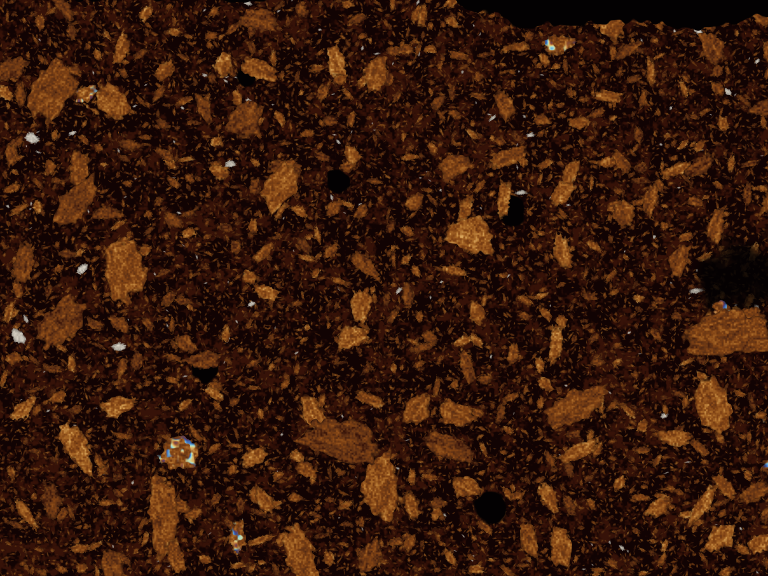
Write a WebGL 2 fragment shader that draws this texture.

```glsl
#version 300 es
precision highp float;

uniform vec2 u_resolution;
out vec4 fragColor;

// Lengths are in canvas heights
const int GRAIN_LAYERS = 5;
const float FINEST_CELL = 0.008;
const float CELL_GROWTH = 2.2;
const float GRAIN_CHANCE = 0.6;
const float PALE_CHANCE = 0.012;
const float MOSAIC_CHANCE = 0.06;
const float VOID_CELL = 0.25;
const float VOID_CHANCE = 0.4;
const vec3 MATRIX_DARK = vec3(0.065, 0.010, 0.010);
const vec3 MATRIX_RUST = vec3(0.21, 0.07, 0.03);
const vec3 UMBER = vec3(0.37, 0.19, 0.08);
const vec3 OCHRE = vec3(0.50, 0.26, 0.08);
const vec3 AMBER = vec3(0.65, 0.40, 0.15);
const vec3 CREAM = vec3(0.85, 0.65, 0.36);
const vec3 PALE = vec3(0.82, 0.79, 0.74);
const vec3 VOID_BLACK = vec3(0.010, 0.004, 0.008);

float hash(vec2 p) {
  vec3 q = fract(vec3(p.xyx) * 0.1031);
  q += dot(q, q.yzx + 33.33);
  return fract((q.x + q.y) * q.z);
}

float noise(vec2 p) {
  vec2 i = floor(p), f = fract(p);
  f = f * f * (3.0 - 2.0 * f);
  return mix(mix(hash(i), hash(i + vec2(1, 0)), f.x),
             mix(hash(i + vec2(0, 1)), hash(i + vec2(1, 1)), f.x), f.y);
}

vec3 grainRamp(float t) {
  vec3 c = mix(MATRIX_RUST, UMBER, clamp(t, 0.0, 1.0));
  c = mix(c, OCHRE, clamp(t - 1.0, 0.0, 1.0));
  c = mix(c, AMBER, clamp(t - 2.0, 0.0, 1.0));
  return mix(c, CREAM, clamp(t - 3.0, 0.0, 1.0));
}

// Irregular six-sided chip in units of its half size
float chipDistance(vec2 q, vec2 seed) {
  float d = -1.0;
  for (int i = 0; i < 6; i++) {
    vec2 k = seed + float(i) * vec2(7.3, 3.1);
    float a = (float(i) + 0.7 * (hash(k) - 0.5)) * 1.0472;
    d = max(d, dot(q, vec2(cos(a), sin(a))) - mix(0.72, 1.05, hash(k + 19.0)));
  }
  return d;
}

vec3 matrixColor(vec2 p) {
  float n = 0.4 * noise(p * 42.0) + 0.35 * noise(p * 130.0) + 0.25 * noise(p * 290.0);
  return mix(MATRIX_DARK, MATRIX_RUST, smoothstep(0.42, 0.70, n));
}

vec3 drawGrains(vec3 color, vec2 p, float cell, float layer, float px) {
  vec2 home = floor(p / cell);
  for (int k = 0; k < 9; k++) {
    vec2 id = home + vec2(k % 3 - 1, k / 3 - 1);
    vec2 seed = id + layer * vec2(71.0, 37.0) + 200.0;
    if (hash(seed) > GRAIN_CHANCE) continue;
    vec2 jitter = vec2(hash(seed + 11.5), hash(seed + 23.7));
    vec2 q = p - (id + mix(vec2(0.15), vec2(0.85), jitter)) * cell;
    float halfLength = cell * mix(0.19, 0.43, hash(seed + 31.3));
    if (length(q) > 1.7 * halfLength) continue;
    vec2 halfSize = halfLength * vec2(1.0, mix(0.28, 0.72, hash(seed + 43.9)));
    float a = 3.14159 * hash(seed + 57.1);
    q = mat2(cos(a), -sin(a), sin(a), cos(a)) * q;
    float rough = noise(p * 3.5 / halfSize.y + seed) - 0.5;
    float d = (chipDistance(q / halfSize, seed + 0.37) + 0.28 * rough) * halfSize.y;

    // Fibres along the chip, grit, and a tone for each chip
    float fibre = noise(q * vec2(80.0, 240.0) + seed);
    float grit = noise(p * 330.0 + seed);
    float t = 1.9 + 1.4 * (hash(seed + 67.7) - 0.5)
            + 1.5 * (fibre - 0.5) + 1.7 * (grit - 0.5);
    vec3 grain = grainRamp(t);
    float kind = hash(seed + 83.3);
    if (layer < 3.0 && kind < PALE_CHANCE) grain = PALE * (0.85 + 0.2 * grit);
    if (layer > 2.0 && kind > 1.0 - MOSAIC_CHANCE) {
      float n = noise(p * 95.0 + seed);
      vec3 tint = 0.55 + 0.3 * cos(9.0 * n + vec3(0.0, 0.9, 1.9));
      grain = mix(grain, tint, smoothstep(0.45, 0.75, noise(p * 120.0)));
    }
    grain *= mix(0.72, 1.0, smoothstep(0.0, 0.004, -d + 0.1 * px));
    color = mix(color, grain, clamp(0.5 - d / px, 0.0, 1.0));
  }
  return color;
}

vec3 drawVoids(vec3 color, vec2 p, float px) {
  vec2 id = floor(p / VOID_CELL);
  if (hash(id + 331.0) < VOID_CHANCE) {
    vec2 center = (id + 0.25 + 0.5 * vec2(hash(id + 347.0), hash(id + 359.0))) * VOID_CELL;
    float radius = mix(0.012, 0.030, hash(id + 367.0));
    float d = length(p - center) - radius + 0.010 * (noise(p * 70.0) - 0.5);
    color = mix(color, VOID_BLACK, 1.0 - smoothstep(-px, 2.0 * px, d));
  }
  // Broad dark stain near the right side
  float stain = length((p - vec2(1.28, 0.52)) * vec2(0.8, 1.0)) + 0.07 * (noise(p * 30.0) - 0.5);
  return mix(color, VOID_BLACK, 0.85 * (1.0 - smoothstep(0.035, 0.085, stain)));
}

void main() {
  float px = 1.0 / u_resolution.y;
  vec2 p = gl_FragCoord.xy * px;
  vec3 color = matrixColor(p);

  // Fine grains first, coarse grains last
  float cell = FINEST_CELL;
  for (int i = 0; i < GRAIN_LAYERS; i++) {
    color = drawGrains(color, p, cell, float(i), px);
    if (i == 2) color = drawVoids(color, p, px);
    cell *= CELL_GROWTH;
  }

  // Ragged black margin at the upper right
  float margin = 1.01 - 0.05 * smoothstep(0.70, 0.95, p.x)
               + 0.03 * (noise(p * 22.0) - 0.5) + 0.012 * (noise(p * 80.0) - 0.5);
  color = mix(color, VOID_BLACK, smoothstep(-px, px, p.y - margin));
  fragColor = vec4(color, 1.0);
}
```
